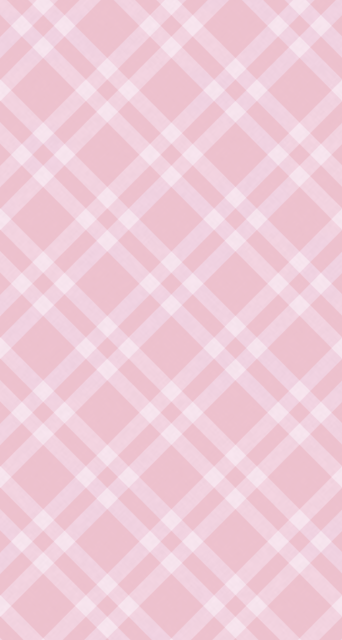
Reproduce this pattern procedurally as a Shadertoy shader.

```glsl
// Diagonal pink gingham plaid: paired translucent stripes crossing at 45 degrees.

const vec2 REPEATS = vec2(2.668, 4.964);      // tiles across and down
const vec2 CROSSING_ORIGIN = vec2(0.337, 0.764);
const float STRIPE_OFFSET = 1.0 / 6.0;        // stripe centre from pair centre
const float STRIPE_HALF_WIDTH = 1.0 / 12.0;

const vec3 GROUND = vec3(0.930, 0.757, 0.806);
const vec3 SINGLE_STRIPE = vec3(0.949, 0.826, 0.876);
const vec3 LILAC_STRIPE = vec3(0.938, 0.820, 0.884);
const vec3 CROSSING = vec3(0.966, 0.893, 0.930);

float hash(vec2 cell) {
    vec3 q = fract(vec3(cell.xyx) * 0.1031);
    q += dot(q, q.yzx + 33.33);
    return fract((q.x + q.y) * q.z);
}

float valueNoise(vec2 p) {
    vec2 cell = floor(p);
    vec2 f = fract(p);
    f = f * f * (3.0 - 2.0 * f);
    float low = mix(hash(cell), hash(cell + vec2(1.0, 0.0)), f.x);
    float high = mix(hash(cell + vec2(0.0, 1.0)), hash(cell + 1.0), f.x);
    return mix(low, high, f.y);
}

// Coverage of two parallel stripes around every integer coordinate.
float stripePair(float coord, float softness) {
    float fromPair = abs(fract(coord + 0.5) - 0.5);
    float edge = abs(fromPair - STRIPE_OFFSET) - STRIPE_HALF_WIDTH;
    return 1.0 - smoothstep(-softness, softness, edge);
}

// Fine fabric grain, centred on zero.
float threadGrain(vec2 diagonal) {
    float warp = valueNoise(diagonal * vec2(48.0, 14.0));
    float weft = valueNoise(diagonal * vec2(14.0, 48.0) + 71.0);
    return warp + weft - 1.0;
}

void mainImage(out vec4 fragColor, in vec2 fragCoord) {
    vec2 uv = fragCoord / iResolution.xy;
    vec2 p = uv * REPEATS - CROSSING_ORIGIN;
    vec2 diagonal = vec2(p.x + p.y, p.x - p.y);

    // Slightly soft stripe edges, never sharper than a pixel.
    float softness = max(0.009, REPEATS.y / iResolution.y);
    float rising = stripePair(diagonal.y, softness);
    float falling = stripePair(diagonal.x, softness);

    // Stripes drift faintly between pink and lilac.
    float drift = smoothstep(0.35, 0.8, valueNoise(p * 2.3 + 19.0));
    vec3 stripe = mix(SINGLE_STRIPE, LILAC_STRIPE, drift * 0.7);

    // Blend by the number of overlapping stripes.
    vec3 color = mix(GROUND, stripe, max(rising, falling));
    color = mix(color, CROSSING, rising * falling);

    float grainStrength = mix(0.004, 0.011, max(rising, falling));
    color += grainStrength * threadGrain(diagonal + 40.0);

    fragColor = vec4(color, 1.0);
}
```
